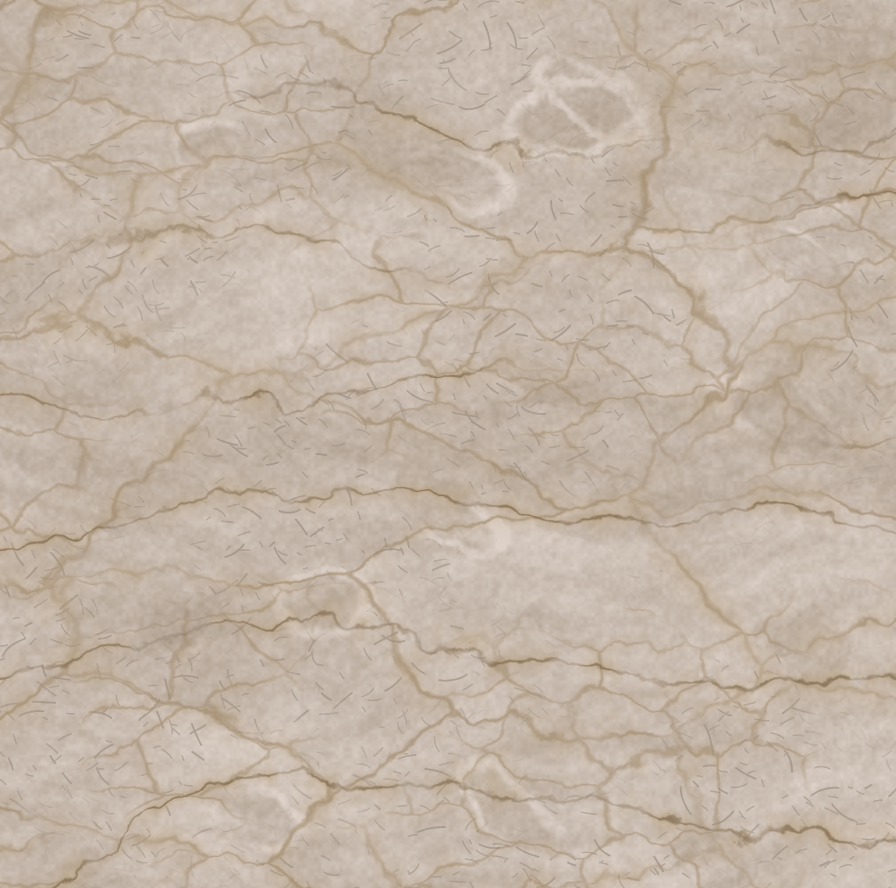
This texture is drawn by a Shadertoy shader. Its source:

```glsl
// Beige limestone slab: warped, flattened Voronoi fragments with streaky beds,
// crossed by jagged tan seams that run mostly level.
// Shell fossils, short grey scratches and fine grain are scattered on top.

float hash(vec2 p) {
    vec3 h = fract(vec3(p.xyx) * 0.1031);
    h += dot(h, h.yzx + 33.33);
    return fract((h.x + h.y) * h.z);
}

vec2 hash2(vec2 p) { return vec2(hash(p), hash(p + 71.7)); }

mat2 rotate(float a) { return mat2(cos(a), -sin(a), sin(a), cos(a)); }

float noise(vec2 p) {
    vec2 i = floor(p), f = fract(p);
    f = f * f * (3.0 - 2.0 * f);
    return mix(mix(hash(i), hash(i + vec2(1, 0)), f.x),
               mix(hash(i + vec2(0, 1)), hash(i + vec2(1, 1)), f.x), f.y);
}

float fbm(vec2 p) {
    float sum = 0.0, amp = 0.52;
    for (int i = 0; i < 5; i++) {
        sum += amp * noise(p);
        p = rotate(0.5) * p * 2.03 + 11.3;
        amp *= 0.5;
    }
    return sum;
}

// Distance to the nearest Voronoi border; id receives the cell
float cellBorder(vec2 p, out vec2 id) {
    vec2 base = floor(p), nearest = vec2(0);
    float best = 9.0, border = 9.0;
    for (int k = 0; k < 9; k++) {
        vec2 c = base + vec2(k % 3 - 1, k / 3 - 1);
        vec2 r = c + hash2(c) - p;
        if (dot(r, r) < best) { best = dot(r, r); nearest = r; id = c; }
    }
    for (int k = 0; k < 25; k++) {
        vec2 c = base + vec2(k % 5 - 2, k / 5 - 2);
        vec2 r = c + hash2(c) - p, gap = r - nearest;
        if (dot(gap, gap) > 1e-4)
            border = min(border, dot(0.5 * (r + nearest), normalize(gap)));
    }
    return border;
}

// Short bent strokes, one per occupied grid cell
float scratches(vec2 p, float width, float share) {
    float ink = 0.0;
    for (int k = 0; k < 9; k++) {
        vec2 c = floor(p) + vec2(k % 3 - 1, k / 3 - 1);
        vec2 r = rotate(-0.25 + 2.2 * (hash(c + 5.1) - 0.5)) * (p - c - hash2(c));
        float halfLength = 0.12 + 0.42 * hash(c + 8.3);
        r.y += (hash(c + 2.9) - 0.5) * r.x * r.x;
        float d = length(vec2(max(abs(r.x) - halfLength, 0.0), r.y));
        ink = max(ink, step(hash(c + 3.7), share) * smoothstep(width, 0.2 * width, d));
    }
    return ink;
}

// Shell fossils: x = body, y = pale rim, z = growth rings
vec3 fossils(vec2 p) {
    vec3 shell = vec3(0);
    for (int k = 0; k < 9; k++) {
        vec2 c = floor(p) + vec2(k % 3 - 1, k / 3 - 1);
        vec2 axes = vec2(0.16 + 0.3 * hash(c + 1.3), 0.1 + 0.1 * hash(c + 6.1));
        vec2 r = rotate(-0.3 + 1.3 * (hash(c + 4.2) - 0.5)) * (p - c - hash2(c + 2.5));
        float d = length(r / axes);
        float body = step(hash(c + 9.4), 0.42) * smoothstep(1.08, 0.92, d);
        float rim = body * smoothstep(0.3, 0.05, abs(d - 0.86));
        shell = max(shell, vec3(body, rim, body * (0.5 + 0.5 * sin(d * 17.0))));
    }
    return shell;
}

void mainImage(out vec4 fragColor, in vec2 fragCoord) {
    vec2 uv = fragCoord / iResolution.y;
    float pixel = 1.0 / iResolution.y;
    vec2 drift = vec2(fbm(uv * 4.0), fbm(uv * 4.0 + 17.0)) - 0.5;
    vec2 jag = vec2(fbm(uv * 24.0), fbm(uv * 24.0 + 9.0)) - 0.5;
    vec2 q = uv + 0.13 * drift + 0.035 * jag;

    // Fragments, each with its own tone and bedding direction
    vec2 bigId, smallId;
    float bigEdge = cellBorder(q * vec2(2.8, 5.2) + 3.0, bigId) / 4.5;
    float smallEdge = cellBorder(q * vec2(9.0, 15.0), smallId) / 13.0;
    vec2 bed = rotate(0.9 * (hash(bigId) - 0.5)) * (uv + 0.1 * drift);
    float tone = 0.64 + 0.22 * (hash(bigId + 4.0) - 0.5) + 0.16 * (hash(smallId) - 0.5);
    tone += 0.9 * (fbm(q * vec2(5.0, 8.0) + 31.0) - 0.5);
    tone += 0.75 * (fbm(bed * vec2(14.0, 48.0)) - 0.5);

    // Fossils
    vec3 shell = fossils((uv + 0.07 * drift + 0.03 * jag) * 4.6 + 7.0);
    float patchy = smoothstep(0.4, 0.65, fbm(uv * 9.0 + 5.0));
    tone += shell.x * -0.3 + shell.z * 0.16 + shell.y * patchy * 0.65;

    // Grain
    tone += 0.32 * (noise(uv * 250.0) - 0.5) + 0.34 * (noise(uv * 120.0) - 0.5);
    vec3 color = mix(vec3(0.70, 0.64, 0.58), vec3(0.82, 0.77, 0.73), clamp(tone, -0.5, 1.4));

    // Grey scratches, in drifts
    float field = smoothstep(0.36, 0.6, fbm(uv * 6.0 + 41.0)) * (1.0 - 0.7 * shell.x);
    float marks = max(scratches((uv + 0.03 * drift) * 34.0, 0.06, 0.4),
                      0.8 * scratches(uv * 62.0 + 13.0, 0.09, 0.35));
    color = mix(color, vec3(0.60, 0.55, 0.50), 0.65 * marks * field);

    // Long level seams
    float seam = 0.0, halo = 0.0;
    for (int i = 0; i < 6; i++) {
        float n = float(i);
        float y = (n + 0.4) / 6.0 + 0.12 * (hash(vec2(n, 3.0)) - 0.5) * (q.x - 0.5)
                + 0.15 * (noise(vec2(q.x * 3.2, n * 7.0)) - 0.5);
        float d = abs(q.y - y);
        float strength = smoothstep(0.2, 0.6, noise(vec2(uv.x * 5.0, n * 5.0 + 2.0)));
        seam = max(seam, strength * smoothstep(0.0022 + pixel, 0.0, d));
        halo = max(halo, (0.3 + 0.7 * strength) * exp(-d * 110.0));
    }

    // Tan veins along the fragment borders
    float web = smoothstep(0.38, 0.62, fbm(uv * 5.0 + 23.0));
    float vein = smoothstep(0.003 + pixel, 0.0, bigEdge) * (0.35 + 0.45 * patchy);
    vein = max(vein, smoothstep(0.0025 + pixel, 0.0, smallEdge) * web * 0.6);
    halo = max(halo, 0.6 * exp(-bigEdge * 110.0));
    halo = max(halo, 0.5 * web * exp(-smallEdge * 150.0));
    float rust = smoothstep(0.3, 0.7, fbm(uv * 28.0 + 3.0));
    color = mix(color, vec3(0.73, 0.64, 0.51), 0.85 * halo * rust);
    color = mix(color, vec3(0.62, 0.53, 0.41), 0.75 * vein);
    color = mix(color, vec3(0.50, 0.42, 0.32), 0.75 * seam * (0.4 + 0.6 * rust));

    fragColor = vec4(color, 1.0);
}
```
